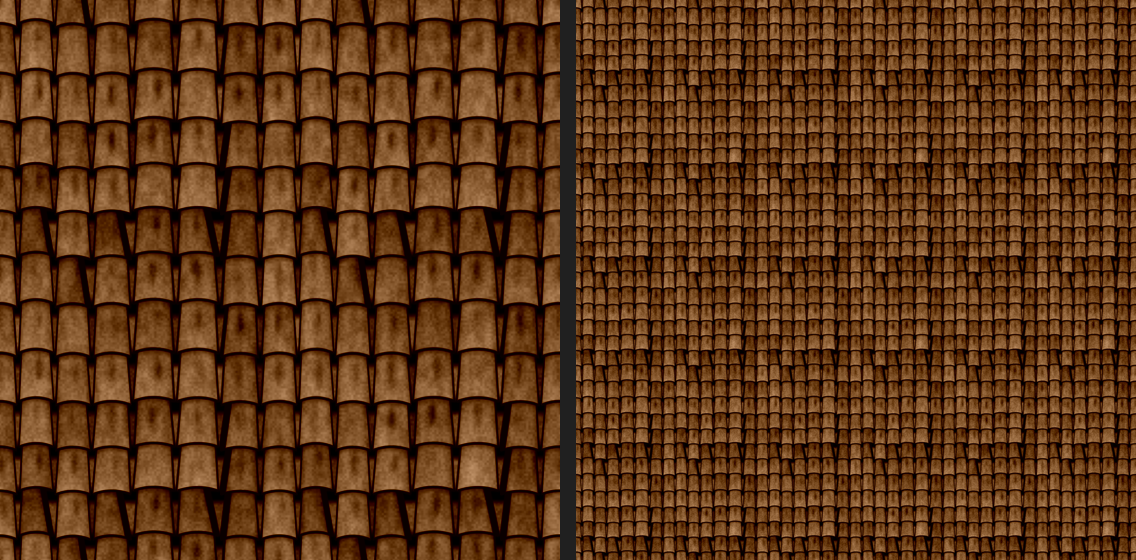
Left, the tile; right, the same tile 3 across and 3 down.
Write a WebGL 1 fragment shader that draws this texture.

```glsl
precision highp float;
uniform vec2 u_resolution;

const float TAU = 6.2831853;
const vec2 TILES = vec2(14.0, 12.0);      // tiles across and down
const vec2 GROUP = vec2(7.0, 6.0);        // tiles before the layout recurs
const vec2 OFFSET = vec2(0.40, 0.59);
const vec2 SWAY = vec2(0.11, 0.06);       // uneven columns and courses
const float COLUMN_SHIFT = 0.06;
const float ARCH = 0.09;
const float HALF_TOP = 0.365;
const float HALF_BOTTOM = 0.445;
const float LIP_WIDTH = 0.0024;           // half width in canvas units
const float SEAM = 0.045;
const float OPEN_SEAM = 0.17;
const float DARK = 0.04;
const float CLAY = 0.515;
const vec3 TINT = vec3(0.0, -0.18, -0.345);

float hash(vec2 p) {
  vec3 q = fract(p.xyx * 0.1031);
  q += dot(q, q.yzx + 33.33);
  return fract((q.x + q.y) * q.z);
}

// Value noise that wraps after a whole number of lattice cells
float noise(vec2 uv, vec2 period) {
  vec2 p = uv * period;
  vec2 i = floor(p);
  vec2 f = p - i;
  f = f * f * (3.0 - 2.0 * f);
  vec2 a = mod(i, period);
  vec2 b = mod(i + 1.0, period);
  return mix(mix(hash(a), hash(vec2(b.x, a.y)), f.x),
             mix(hash(vec2(a.x, b.y)), hash(b), f.x), f.y);
}

// Band of the given edge softness, 1 above the limit
float above(float limit, float value, float soft) {
  return smoothstep(limit - soft, limit + soft, value);
}

void main() {
  vec2 uv = gl_FragCoord.xy / u_resolution;
  vec2 soft = TILES * max(1.0 / u_resolution, vec2(0.0013));

  // Uneven grid, with courses counted downward
  vec2 grid = vec2(uv.x, 1.0 - uv.y) * TILES;
  vec2 q = grid - OFFSET + SWAY * vec2(1.0, -1.0)
         * sin(TAU * (grid - vec2(0.93, 1.15)) / GROUP);
  float column = floor(q.x);
  float x = q.x - column - 0.5;
  float columnId = mod(column, GROUP.x);
  float fall = q.y - COLUMN_SHIFT * sin(TAU * 0.25 * columnId - 0.7)
             + ARCH * (1.0 - 4.0 * x * x);
  vec2 cell = vec2(column, floor(fall));
  float t = fract(fall);
  vec2 id = mod(cell, GROUP);
  float chance = hash(id + 3.7);

  // Slipped tiles leave a wide slanting gap on one side
  float leftOpen = step(4.5, id.x) * step(id.x, 5.5)
                 * smoothstep(0.0, 0.6, hash(id + 21.3));
  float rightOpen = step(3.5, id.y) * step(id.x + 2.0 * id.y, 12.5)
                  * (1.0 - step(0.5, mod(id.x + id.y, 2.0)));

  // Tile outline, flared toward the lower lip
  float halfWidth = mix(HALF_TOP, HALF_BOTTOM, t) + 0.025 * (chance - 0.5);
  float lean = 0.05 * (hash(id + 9.1) - 0.5) * (t - 0.5);
  float left = lean - halfWidth + leftOpen * mix(0.16, 0.10, t);
  float right = lean + halfWidth - rightOpen * mix(0.25, 0.12, t);
  float outside = max(left - x, x - right);
  float open = x < 0.0 ? leftOpen : rightOpen;

  // Weathering
  float grain = noise(uv, vec2(256.0)) - 0.5;
  float mottle = noise(uv, vec2(70.0, 48.0)) - 0.5;
  float streak = noise(uv, vec2(126.0, 24.0)) - 0.5;

  // Clay body, rounded and tinted tile by tile
  float across = (2.0 * x - left - right) / (right - left);
  float tone = CLAY + 0.13 * (chance - 0.5) - 0.09 * leftOpen - 0.11 * rightOpen;
  tone += 0.04 * (hash(mod(cell, TILES) + 51.0) - 0.5);
  tone -= 0.14 * pow(abs(across), 4.0) + 0.02 * across;
  tone += 0.10 * (t - 0.45);

  // Soot stain running down the crown
  vec2 stainAt = vec2(0.03 + 0.16 * (hash(id + 33.0) - 0.5), 0.38);
  vec2 fromStain = (vec2(x, t) - stainAt) / vec2(0.11, 0.28);
  float stain = hash(id + 14.0);
  tone -= 0.26 * stain * exp(-dot(fromStain, fromStain)) * (1.0 + streak);
  tone += 0.11 * grain + 0.12 * mottle + 0.08 * streak;

  // Shadow cast by the lip above
  tone *= mix(0.68, 1.0, smoothstep(0.02, 0.16, t));

  // Recessed channel between neighbouring tiles
  float channelFall = q.y - 0.1;
  float channelT = fract(channelFall);
  vec2 channelId = mod(vec2(floor(q.x + 0.5), floor(channelFall)), GROUP);
  float channel = mix(0.24, 0.50, hash(channelId + 71.0)) + 0.12 * grain;
  channel *= smoothstep(0.02, 0.22, channelT) * (1.0 - smoothstep(0.65, 0.9, channelT));
  float seam = mix(SEAM, OPEN_SEAM, open);
  float gap = mix(DARK, channel, above(seam, outside, soft.x));
  tone = mix(tone, gap, above(0.0, outside, soft.x));

  // Dark curved lip
  float lipDistance = min(t, 1.0 - t);
  float lip = 1.0 - above(LIP_WIDTH * TILES.y, lipDistance, soft.y);
  lip *= 1.0 - smoothstep(0.45, 0.5, abs(x));
  tone = mix(tone, DARK, lip);

  gl_FragColor = vec4(clamp(vec3(tone) + TINT, 0.0, 1.0), 1.0);
}
```
